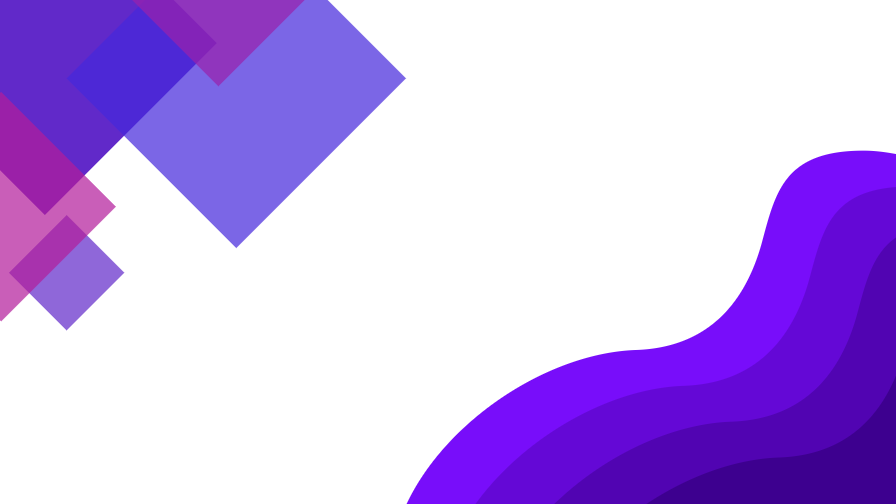
Reproduce this background procedurally as a WebGL 1 fragment shader.

```glsl
precision highp float;
// White backdrop with translucent diamonds at upper left and nested violet waves at lower right.

uniform vec2 u_resolution;

// The canvas is 16 units wide and 9 units high.
const float CANVAS_HEIGHT = 9.0;
const vec3 PAPER = vec3(1.0);

// Diamonds: centre x, centre y, half diagonal.
const vec3 INDIGO_DIAMOND = vec3(0.80, 8.23, 3.07);
const vec3 SMALL_DIAMOND  = vec3(1.19, 4.13, 1.03);
const vec3 LARGE_DIAMOND  = vec3(4.22, 7.60, 3.03);
const vec3 PINK_DIAMOND   = vec3(0.02, 5.31, 2.05);
const vec3 PLUM_DIAMOND   = vec3(3.90, 9.00, 1.54);
const vec3 INDIGO = vec3(0.38, 0.16, 0.79);
const vec3 BLUE   = vec3(0.27, 0.155, 0.86);
const vec3 PINK   = vec3(0.70, 0.113, 0.606);
const vec3 PLUM   = vec3(0.60, 0.13, 0.675);
const float GLASS = 0.71;

// Waves: one crest curve, repeated with a fixed step.
const int WAVE_COUNT = 4;
const vec2 WAVE_STEP = vec2(0.85, -0.64);
const vec3 WAVE_BRIGHT = vec3(0.47, 0.05, 0.98);
const vec3 WAVE_DARK   = vec3(0.24, 0.0, 0.56);
const vec2 FOOT     = vec2(7.17, -0.21);
const vec2 SHELF    = vec2(11.35, 2.75);
const vec2 SHOULDER = vec2(13.60, 4.65);
const vec2 CREST    = vec2(15.42, 6.31);
const vec2 TAIL     = vec2(16.40, 6.16);
const int BISECTIONS = 16;

float coverage(float dist, float pixel) {
  return clamp(0.5 - dist / pixel, 0.0, 1.0);
}

float diamond(vec2 p, vec3 shape) {
  vec2 q = abs(p - shape.xy);
  return (q.x + q.y - shape.z) * 0.70711;
}

vec2 bezier(vec2 a, vec2 b, vec2 c, vec2 d, float t) {
  vec2 ab = mix(a, b, t), bc = mix(b, c, t), cd = mix(c, d, t);
  return mix(mix(ab, bc, t), mix(bc, cd, t), t);
}

// Approximate signed distance to the area under a curve that advances in x.
float underBezier(vec2 p, vec2 a, vec2 b, vec2 c, vec2 d) {
  float low = 0.0, high = 1.0;
  for (int i = 0; i < BISECTIONS; i++) {
    float middle = 0.5 * (low + high);
    if (bezier(a, b, c, d, middle).x < p.x) low = middle;
    else high = middle;
  }
  float t = 0.5 * (low + high);
  vec2 tangent = normalize(mix(mix(b - a, c - b, t), mix(c - b, d - c, t), t));
  return (p.y - bezier(a, b, c, d, t).y) * tangent.x;
}

float wave(vec2 p) {
  if (p.x < SHELF.x)
    return underBezier(p, FOOT, vec2(7.79, 1.375), vec2(9.71, 2.69), SHELF);
  if (p.x < SHOULDER.x)
    return underBezier(p, SHELF, vec2(12.60, 2.79), vec2(13.29, 3.54), SHOULDER);
  if (p.x < CREST.x)
    return underBezier(p, SHOULDER, vec2(13.85, 5.58), vec2(14.00, 6.31), CREST);
  return underBezier(p, CREST, vec2(15.70, 6.31), vec2(16.00, 6.26), TAIL);
}

void main() {
  float pixel = CANVAS_HEIGHT / u_resolution.y;
  vec2 p = gl_FragCoord.xy * pixel;
  vec3 color = PAPER;

  // Diamonds, from back to front.
  color = mix(color, INDIGO, coverage(diamond(p, INDIGO_DIAMOND), pixel));
  color = mix(color, INDIGO, GLASS * coverage(diamond(p, SMALL_DIAMOND), pixel));
  color = mix(color, BLUE, GLASS * coverage(diamond(p, LARGE_DIAMOND), pixel));
  color = mix(color, PINK, GLASS * coverage(diamond(p, PINK_DIAMOND), pixel));
  color = mix(color, PLUM, GLASS * coverage(diamond(p, PLUM_DIAMOND), pixel));

  // Waves, darkening toward the corner.
  for (int i = 0; i < WAVE_COUNT; i++) {
    float layer = float(i);
    vec3 tint = mix(WAVE_BRIGHT, WAVE_DARK, layer / float(WAVE_COUNT - 1));
    color = mix(color, tint, coverage(wave(p - layer * WAVE_STEP), pixel));
  }

  gl_FragColor = vec4(color, 1.0);
}
```
